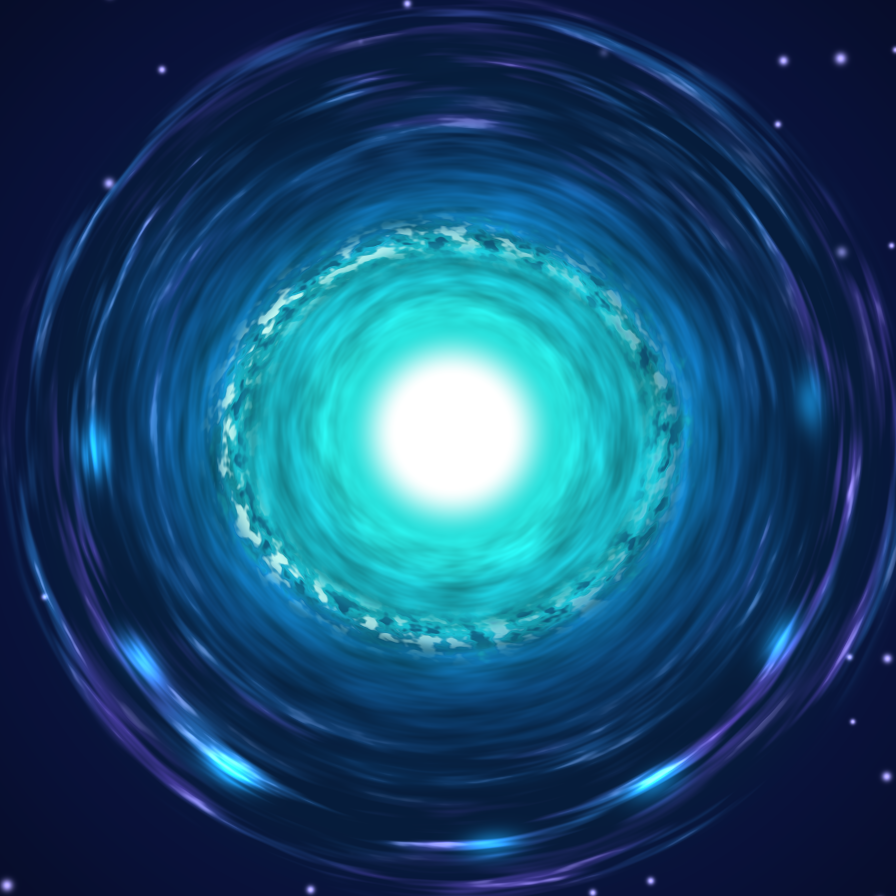
Reproduce this background procedurally as a WebGL 1 fragment shader.

```glsl
precision highp float;
// A swirling cosmic tunnel: a white core in a teal disc, a foamy rim,
// and blue and violet arcs fading into a starry navy sky.
// Arcs are gradient noise in polar space, stretched along the angle.
uniform vec2 u_resolution;

const float TAU = 6.28319;
const vec3 NAVY = vec3(0.035, 0.07, 0.23);
const vec3 ABYSS = vec3(0.025, 0.11, 0.23);
const vec3 BLUE = vec3(0.05, 0.30, 0.52);
const vec3 TEAL = vec3(0.09, 0.66, 0.72);
const vec3 AQUA = vec3(0.16, 0.88, 0.86);
const vec3 FOAM = vec3(0.78, 0.98, 0.95);
const vec3 AZURE = vec3(0.16, 0.47, 0.80);
const vec3 VIOLET = vec3(0.38, 0.30, 0.80);
const vec3 CYAN = vec3(0.10, 0.68, 0.95);

float hash(vec2 p) {
  return fract(sin(dot(p, vec2(127.1, 311.7))) * 43758.5);
}

float corner(vec2 cell, vec2 offset, float period) {
  float angle = TAU * hash(vec2(mod(cell.x, period), cell.y));
  return dot(vec2(cos(angle), sin(angle)), offset);
}

// Gradient noise that repeats along x, so the angle has no seam
float noise(vec2 p, float period) {
  vec2 i = floor(p), f = fract(p);
  vec2 s = f * f * f * (f * (f * 6.0 - 15.0) + 10.0);
  vec2 e = vec2(1.0, 0.0);
  float low = mix(corner(i, f, period), corner(i + e, f - e, period), s.x);
  float high = mix(corner(i + e.yx, f - e.yx, period),
                   corner(i + e.xx, f - e.xx, period), s.x);
  return 1.4 * mix(low, high, s.y);
}

// Layered arcs: count cells around the circle, rings cells per unit radius
float arcs(float turn, float radius, float count, float rings) {
  float sum = 0.0, weight = 0.6;
  for (int k = 0; k < 3; k++) {
    sum += weight * noise(vec2(turn * count, radius * rings + 17.0 * float(k)), count);
    count *= 2.0;
    rings *= 2.0;
    weight *= 0.6;
  }
  return sum;
}

float bell(float x, float width) {
  return exp(-x * x / (width * width));
}

// Round sparkles, at most one per grid cell
float stars(vec2 p, float cells) {
  vec2 id = floor(p * cells), f = fract(p * cells);
  vec2 spot = 0.2 + 0.6 * vec2(hash(id + 3.1), hash(id + 8.7));
  float size = mix(0.04, 0.10, hash(id + 5.3));
  return step(0.72, hash(id)) * bell(length(f - spot), size);
}

// Bright patches along the lower half of the outer arc
float glints(vec2 p) {
  float sum = 0.0;
  for (int k = 0; k < 7; k++) {
    float i = float(k);
    float angle = radians(183.0 + 29.5 * i + 5.0 * sin(i * 2.4));
    vec2 along = vec2(-sin(angle), cos(angle));
    vec2 outward = vec2(cos(angle), sin(angle));
    vec2 d = p - outward * (0.40 + 0.062 * sin(i * TAU / 12.0));
    sum += bell(dot(d, along), 0.032) * bell(dot(d, outward), 0.015);
  }
  return sum;
}

void main() {
  vec2 p = (gl_FragCoord.xy - 0.5 * u_resolution) / min(u_resolution.x, u_resolution.y);
  vec2 core = p - vec2(0.005, 0.018);
  vec2 rim = (p - vec2(0.001, 0.012)) * vec2(1.0, 1.09);
  float r = length(core), q = length(rim);
  float w = length(p - vec2(0.012, -0.004));
  float turn = atan(core.y, core.x) / TAU;
  float swirl = turn + 0.35 * r;

  float broad = arcs(swirl, r, 6.0, 16.0);
  float fine = arcs(swirl, r, 12.0, 55.0);
  float flecks = arcs(turn - 0.3 * r, q, 48.0, 62.0);

  // Sky, dark tunnel wall, blue water and teal disc
  vec3 color = mix(ABYSS, NAVY, smoothstep(0.43, 0.54, w));
  color *= 1.0 - 0.3 * smoothstep(0.5, 0.75, w);
  float wall = smoothstep(0.44, 0.26, q + 0.07 * broad);
  color = mix(color, BLUE * (1.0 + 0.65 * fine), wall);
  color += vec3(0.0, 0.13, 0.12) * bell(q - 0.26, 0.045);
  float disc = smoothstep(0.268, 0.235, q + 0.03 * flecks + 0.015 * broad);
  vec3 water = mix(TEAL, AQUA, smoothstep(0.19, 0.12, r + 0.02 * broad));
  water *= 1.0 + 0.4 * fine * smoothstep(0.10, 0.16, r);
  color = mix(color, water, disc);

  // Foam and dark flecks on the rim
  float rimBand = bell(q - 0.243 + 0.01 * broad, 0.019);
  float foamSide = 0.7 + 0.3 * cos(TAU * (turn - 0.47)) + 0.25 * broad;
  color = mix(color, BLUE * 0.75, 0.7 * rimBand * smoothstep(0.05, 0.4, -flecks));
  color = mix(color, FOAM, rimBand * foamSide * smoothstep(0.0, 0.35, flecks));

  // Three outer bands of azure and violet arcs
  float bands = 0.55 * bell(w - 0.36, 0.026) + bell(w - 0.43, 0.023) + 0.8 * bell(w - 0.487, 0.016);
  float strands = smoothstep(-0.15, 0.5, fine + 0.5 * broad);
  float hue = smoothstep(-0.25, 0.3, noise(vec2(swirl * 9.0, r * 22.0 + 5.0), 9.0) + 3.0 * (w - 0.44));
  color = mix(color, mix(AZURE, VIOLET, hue), 0.8 * bands * strands);
  color += vec3(0.45, 0.42, 0.5) * bands * smoothstep(0.3, 0.65, fine + 0.3 * flecks);
  color += CYAN * glints(core) * (0.45 + 0.7 * strands);

  // Stars outside the tunnel, then the glowing core
  color += vec3(0.75, 0.68, 0.95) * stars(p + 2.0, 15.0) * smoothstep(0.46, 0.50, w);
  color = mix(color, AQUA, 0.6 * bell(r, 0.13));
  color = mix(color, vec3(1.0), smoothstep(0.118, 0.062, r));
  gl_FragColor = vec4(clamp(color, 0.0, 1.0), 1.0);
}
```
